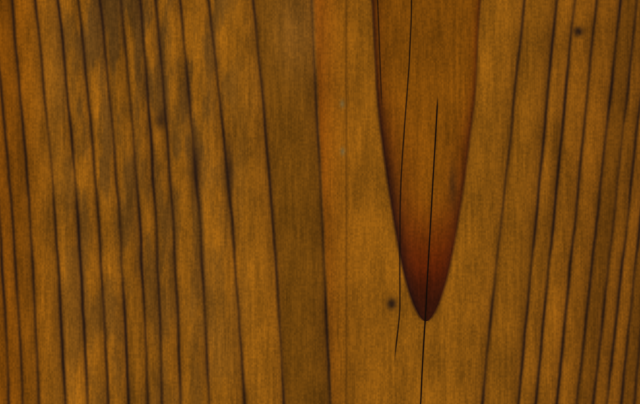
Give the GLSL for this texture, as a Shadertoy shader.

```glsl
const int LINE_COUNT = 23;
const int DARK_BAND = 12;
const float ASPECT = 1.58;

// Growth lines: x at the top edge, x at the bottom edge
const vec2 GROWTH[LINE_COUNT] = vec2[](
    vec2(-.030, .014), vec2(-.012, .036), vec2(.018, .061), vec2(.055, .102),
    vec2(.091, .137), vec2(.123, .169), vec2(.157, .201), vec2(.189, .232),
    vec2(.219, .254), vec2(.243, .283), vec2(.281, .327), vec2(.326, .382),
    vec2(.395, .443), vec2(.487, .516), vec2(.820, .753), vec2(.870, .810),
    vec2(.898, .837), vec2(.932, .870), vec2(.970, .901), vec2(.996, .927),
    vec2(1.018, .948), vec2(1.036, .970), vec2(1.055, .990));

float hash(vec2 p) {
    vec3 q = fract(vec3(p.xyx) * .1031);
    q += dot(q, q.yzx + 33.33);
    return fract((q.x + q.y) * q.z);
}

float noise(vec2 p) {
    vec2 i = floor(p), f = fract(p);
    f = f * f * (3. - 2. * f);
    return mix(mix(hash(i), hash(i + vec2(1, 0)), f.x),
               mix(hash(i + vec2(0, 1)), hash(i + vec2(1, 1)), f.x), f.y);
}

float fbm(vec2 p) {
    float sum = 0., gain = .5;
    for (int i = 0; i < 4; i++) {
        sum += gain * noise(p);
        p = p * 2.03 + 17.;
        gain *= .5;
    }
    return sum / .9375;
}

float gauss(float x, float width) {
    return exp(-x * x / (width * width));
}

float blob(vec2 p, vec2 centre, vec2 radius) {
    vec2 q = (p - centre) / radius;
    return exp(-dot(q, q));
}

float span(float d, float start, float end) {
    return smoothstep(start - .02, start + .02, d) * (1. - smoothstep(end - .03, end + .03, d));
}

// Horizontal inset from the tapering knot outline; positive inside
float knotInset(vec2 p, float rise) {
    float s = max(rise, 0.);
    float halfWidth = .105 * pow(s, .52) - .008 * smoothstep(.5, .8, s);
    return halfWidth - abs(p.x - .6655) - max(-rise, 0.);
}

// Bands between growth lines: x = tone, y = dark line, z = soft shade
vec3 growthBands(vec2 p, float wobble, float pixel) {
    float tone = 0., dark = 0., shade = 0.;
    for (int i = 0; i < LINE_COUNT; i++) {
        float id = float(i);
        float bow = i < 13 ? .022 * p.y * (1. - p.y) : 0.;
        float x = p.x - mix(GROWTH[i].x, GROWTH[i].y, p.y) - bow + wobble;
        float strength = .4 + .6 * noise(vec2(id * 7.3, p.y * 9. + id));
        float bandTone = i == DARK_BAND ? -1. : hash(vec2(id, 4.)) - .45;
        tone = mix(tone, bandTone, smoothstep(-.003, .003, x));
        dark = max(dark, strength * gauss(x, .0019 + pixel * .5));
        shade = max(shade, strength * exp(-abs(x) / (x < 0. ? .011 : .005)));
    }
    return vec3(tone, dark, shade);
}

void mainImage(out vec4 fragColor, in vec2 fragCoord) {
    vec2 p = fragCoord / iResolution.xy;
    p.y = 1. - p.y;
    float pixel = 1. / iResolution.x;
    float wobble = (fbm(p * vec2(12., 9.)) - .5) * .0035;
    float fibre = fbm(p * vec2(210., 12.)) - .5;
    float mottle = fbm(p * vec2(24., 9.)) - .5;
    float speckle = noise(p * vec2(330., 190.)) - .5;

    // Base wood, with weathering on the left
    vec3 col = mix(vec3(.55, .335, .06), vec3(.48, .285, .05), smoothstep(.80, .95, p.x));
    col = mix(col, vec3(.52, .29, .03), 1. - smoothstep(.0, .1, p.x));
    float stain = smoothstep(.04, .14, p.x) * (1. - smoothstep(.3, .44, p.x));
    stain *= smoothstep(.3, .65, fbm(p * vec2(55., 9.) + 5.)) * (1. - .55 * p.y);
    col = mix(col, vec3(.29, .20, .09), .72 * stain);

    // Growth lines stop at the knot
    float rise = .795 - p.y;
    float inset = knotInset(p, rise) + wobble * .5;
    float inside = smoothstep(-.0015 - pixel, .0015 + pixel, inset);
    vec3 bands = growthBands(p, wobble, pixel);
    col *= 1. + .2 * bands.x * (1. - inside);
    float warm = smoothstep(.0, .006, p.x - mix(.487, .516, p.y)) * exp(-max(p.x - .50, 0.) / .022);
    col = mix(col, vec3(.50, .24, .02), .7 * warm);
    col = mix(col, vec3(.28, .155, .055), .62 * bands.z);
    col = mix(col, vec3(.13, .08, .065), .8 * bands.y);

    // Knot: amber body, red toward the tip, charred rim
    float tipHeat = 1. - smoothstep(.08, .34, rise);
    vec3 knot = mix(vec3(.49, .28, .035), vec3(.40, .13, .02), tipHeat);
    knot = mix(knot, vec3(.16, .065, .045), .88 * (1. - smoothstep(.02, .16, rise)));
    float leftSide = 1. - smoothstep(.645, .69, p.x);
    float charWidth = mix(.0035, .011, smoothstep(.65, .3, rise)) * mix(.65, 1., leftSide);
    float rim = exp(-max(inset, 0.) / charWidth);
    knot = mix(knot, vec3(.36, .13, .02), .75 * exp(-max(inset, 0.) / (charWidth * 2.3)));
    knot = mix(knot, vec3(.12, .06, .06), rim * mix(.6, .95, leftSide));
    col = mix(col, knot, inside);
    col = mix(col, vec3(.25, .14, .05), .45 * (1. - inside) * exp(min(inset, 0.) / .003));

    // Drying cracks
    float hair = .0008 + pixel * .4;
    float longCrack = p.x - .643 + .018 * smoothstep(0., .55, p.y) + .009 * smoothstep(.75, .92, p.y);
    float tipCrack = p.x - .684 + .027 * (p.y - .24) / .76 + wobble * .3;
    float edgeCrack = p.x - .590 - .025 * p.y;
    float cracks = .7 * gauss(longCrack + wobble * .4, hair) * span(p.y, -.1, .88);
    cracks = max(cracks, .85 * gauss(tipCrack, hair) * span(p.y, .25, 1.1));
    cracks = max(cracks, .6 * gauss(edgeCrack, hair) * span(p.y, -.1, .25));
    cracks = max(cracks, .2 * gauss(p.x - .541, hair * 1.5));
    col = mix(col, vec3(.09, .05, .035), cracks);

    // Pits, smears and pale flecks
    vec2 q = p * vec2(ASPECT, 1.);
    float pits = blob(q, vec2(.967, .752), vec2(.012, .014));
    pits = max(pits, blob(q, vec2(1.428, .078), vec2(.012)));
    pits = max(pits, .7 * blob(q, vec2(.397, .297), vec2(.016, .022)));
    pits = max(pits, .5 * blob(q, vec2(1.117, .46), vec2(.010, .055)));
    pits = max(pits, .7 * blob(q, vec2(.485, .42), vec2(.011, .06)));
    pits = max(pits, .7 * blob(q, vec2(.566, .42), vec2(.011, .07)));
    col = mix(col, vec3(.14, .09, .07), .9 * pits);
    float flecks = blob(q, vec2(.845, .257), vec2(.006, .010)) + blob(q, vec2(.846, .375), vec2(.006, .010));
    col = mix(col, vec3(.43, .36, .22), .75 * flecks);
    col = mix(col, vec3(.52, .34, .13), .5 * blob(q, vec2(.73, .07), vec2(.06, .13)));

    // Fine surface grain
    col *= 1. + .28 * fibre + .32 * mottle + .15 * speckle;
    fragColor = vec4(clamp(col, 0., 1.), 1.);
}
```
